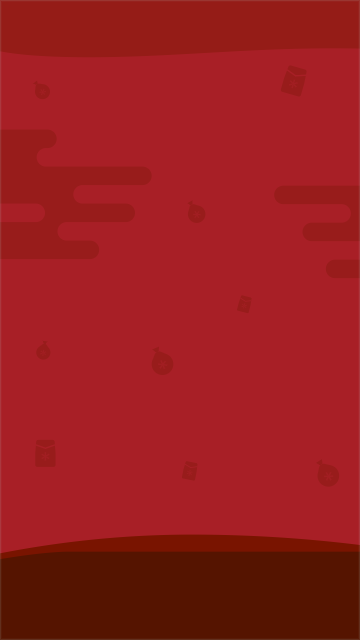
This background is drawn by a WebGL 2 fragment shader. Its source:

```glsl
#version 300 es
precision highp float;
// Festive red backdrop: banded clouds, scattered money bags and packets, dark hills below.

uniform vec2 u_resolution;
out vec4 fragColor;

float unitsPerPixel;

// Coverage of a shape from its signed distance.
float cover(float d) {
  return clamp(0.5 - d / unitsPerPixel, 0.0, 1.0);
}

// Distance to a horizontal bar with a round tip at x = tip, running to the left.
float bar(vec2 p, float tip, float r) {
  return length(vec2(max(p.x - tip + r, 0.0), p.y)) - r;
}

// Stack of rows growing from x = 0: even rows end round, odd rows are notched.
float cloud(vec2 p, float top, float reach[7]) {
  const float r = 11.1;
  float d = 1e3;
  for (int i = 0; i < 7; i++) {
    vec2 q = p - vec2(0.0, top + r * (2.0 * float(i) + 1.0));
    float row = bar(q, reach[i], r);
    if (i % 2 == 1) {
      float block = max(q.x - reach[i] - r, abs(q.y) - r - 3.0);
      float notch = bar(vec2(-q.x, q.y), -reach[i], r);
      row = max(block, -notch);
    }
    d = min(d, row);
  }
  return d;
}

// Round bag with a pinched neck and a flared tie, body radius 1.
float moneyBag(vec2 p) {
  float body = length(p) - 1.0;
  float neck = length(p + vec2(0.0, 0.95)) - 0.25;
  float h = max(0.5 - abs(body - neck), 0.0);
  float d = min(body, neck) - h * h * 0.5;
  float tie = max(abs(p.y + 1.42) - 0.2, abs(p.x) - 0.12 + 0.5 * (p.y + 1.2));
  return min(d, tie);
}

// Rounded packet with a folded flap, half width 1.
float packet(vec2 p) {
  vec2 q = abs(p) - vec2(0.8 + 0.08 * min(p.y, 0.0), 1.13);
  float d = length(max(q, 0.0)) + min(max(q.x, q.y), 0.0) - 0.2;
  float fold = abs(p.y + 0.5 + 0.35 * abs(p.x)) - 0.07;
  return max(d, -fold);
}

// Small ornament of three crossing strokes.
float ornament(vec2 p) {
  float d = 1e3;
  for (int i = 0; i < 3; i++) {
    float a = float(i) * 1.0472;
    vec2 q = abs(vec2(cos(a) * p.x + sin(a) * p.y, cos(a) * p.y - sin(a) * p.x));
    d = min(d, max(q.x - 0.07, q.y - 0.42));
  }
  return d;
}

void main() {
  // Layout space: 432 by 768 units, y pointing down.
  vec2 uv = gl_FragCoord.xy / u_resolution;
  vec2 p = vec2(uv.x, 1.0 - uv.y) * vec2(432.0, 768.0);
  unitsPerPixel = 432.0 / u_resolution.x;

  vec3 shade = vec3(0.595, 0.11, 0.105);
  vec3 color = vec3(0.66, 0.122, 0.15);

  // Wavy band along the top.
  float wave = 63.5 + 5.5 * cos((p.x - 95.0) * 0.0103) - 5.0 * exp(-p.x / 35.0);
  color = mix(color, vec3(0.585, 0.11, 0.09), cover(p.y - wave));

  // Clouds entering from both sides.
  float left = cloud(p, 155.5, float[7](68.0, 44.0, 182.0, 88.0, 162.0, 69.0, 119.0));
  left = max(left, -bar(p - vec2(0.0, 255.4), 54.0, 11.1));
  float right = cloud(vec2(432.0 - p.x, p.y), 222.8,
                      float[7](103.0, 11.0, 69.0, -40.0, 41.0, -40.0, -40.0));
  color = mix(color, shade, cover(min(left, right)));

  // Scattered icons: centre, size, lean; the first five are bags.
  vec4 icons[9] = vec4[9](
    vec4(51, 110, 9, 0.65), vec4(236, 257, 10.5, 0.5), vec4(52, 423, 8.5, -0.15),
    vec4(195, 437, 13, 0.4), vec4(394, 571, 13, 0.56),
    vec4(353, 97, 12.5, -0.28), vec4(293.5, 365, 7.2, -0.25),
    vec4(54.5, 544, 12.2, 0), vec4(228, 565, 8, -0.2));
  for (int i = 0; i < 9; i++) {
    vec4 icon = icons[i];
    float c = cos(icon.w), s = sin(icon.w);
    vec2 q = p - icon.xy;
    q = vec2(c * q.x - s * q.y, s * q.x + c * q.y) / icon.z;
    float d = i < 5 ? moneyBag(q) : packet(q);
    float mark = ornament(q - vec2(0.0, i < 5 ? 0.05 : 0.3));
    float ink = cover(d * icon.z) * (1.0 - 0.6 * cover(mark * icon.z));
    color = mix(color, shade, ink);
  }

  // Back hill, then the dark ground in front.
  float dx = p.x - 230.0;
  float hill = 641.5 + dx * dx * (dx < 0.0 ? 0.000425 : 0.000306);
  color = mix(color, vec3(0.475, 0.08, 0.0), cover(hill - p.y));
  float ground = 662.0 + 9.0 * pow(max(1.0 - p.x / 80.0, 0.0), 1.5);
  color = mix(color, vec3(0.335, 0.08, 0.0), cover(ground - p.y));

  // Thin pale rim around the canvas.
  vec2 edge = min(p, vec2(432.0, 768.0) - p);
  color = mix(color, vec3(0.75, 0.95, 0.95), 0.12 * cover(min(edge.x, edge.y) - 1.5));

  fragColor = vec4(color, 1.0);
}
```
